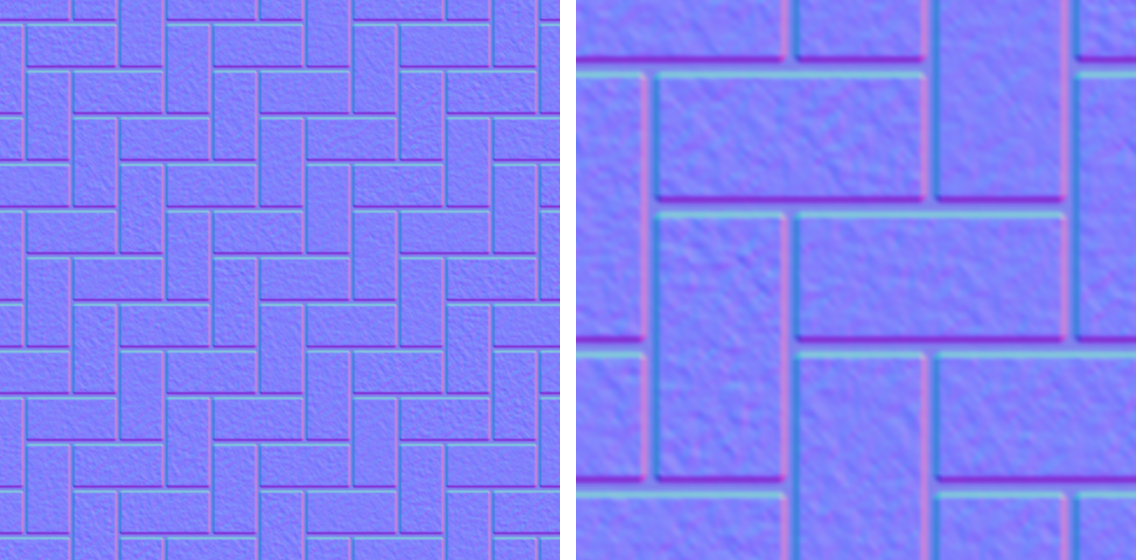
Left: the whole. Right: its middle third, enlarged.
Write a Shadertoy shader that draws this texture map.

```glsl
// Tangent-space normal map of herringbone paving, twelve cells across and down.
// Each cell finds its two-cell brick, tilts the normal outward along the
// brick's rounded rim, and adds the fine slopes of a rough stone surface.

float hash(vec2 p) {
    vec3 q = fract(p.xyx * vec3(0.1031, 0.1030, 0.0973));
    q += dot(q, q.yzx + 33.33);
    return fract((q.x + q.y) * q.z);
}

float valueNoise(vec2 p) {
    vec2 i = floor(p), f = fract(p);
    f = f * f * (3.0 - 2.0 * f);
    return mix(mix(hash(i), hash(i + vec2(1, 0)), f.x),
               mix(hash(i + vec2(0, 1)), hash(i + vec2(1, 1)), f.x), f.y);
}

// Plaster-like relief: two rotated octaves of noise
float stoneHeight(vec2 p) {
    vec2 r = mat2(0.8, 0.6, -0.6, 0.8) * p;
    return valueNoise(r * 11.0 + 70.0) + 0.45 * valueNoise(p * 20.0 + 30.0);
}

vec2 stoneSlope(vec2 p) {
    vec2 e = vec2(0.022, 0.0);
    return vec2(stoneHeight(p + e.xy) - stoneHeight(p - e.xy),
                stoneHeight(p + e.yx) - stoneHeight(p - e.yx));
}

// Centre (xy) and half size (zw) of the herringbone brick covering p
vec4 herringbone(vec2 p) {
    vec2 cell = floor(p);
    float part = mod(cell.x - cell.y, 4.0);
    if (part < 1.5)
        return vec4(cell + vec2(part < 0.5 ? 1.0 : 0.0, 0.5), 1.0, 0.5);
    return vec4(cell + vec2(0.5, part < 2.5 ? 0.0 : 1.0), 0.5, 1.0);
}

void mainImage(out vec4 fragColor, in vec2 fragCoord) {
    // Cell units, y pointing down
    vec2 uv = fragCoord / iResolution.xy;
    vec2 p = vec2(uv.x, 1.0 - uv.y) * 12.0 - vec2(0.53, 0.48);
    float pixel = 12.0 / iResolution.y;

    vec4 brick = herringbone(p);
    vec2 local = p - brick.xy;

    // Signed distance to the rim; joints are wider between rows than columns
    vec2 corner = abs(local) - brick.zw + vec2(0.044, 0.054) + 0.05;
    float rim = 0.05 - length(max(corner, 0.0)) - min(max(corner.x, corner.y), 0.0);

    // Bevel faces outward, turning smoothly around the corners
    float sideways = smoothstep(-pixel, pixel, corner.x - corner.y);
    vec2 straight = vec2(sideways, 1.0 - sideways);
    vec2 rounded = normalize(max(corner, 0.0) + 0.0001);
    vec2 outward = sign(local) * (min(corner.x, corner.y) > 0.0 ? rounded : straight);
    float bevel = exp(-rim * rim / 0.00085);

    // Lower rims are the steepest
    float steepness = mix(0.58, 0.74, smoothstep(0.2, 0.9, outward.y));

    // Roughness differs a little from brick to brick and fades in the joints
    float roughness = mix(0.19, 0.29, hash(brick.xy * 2.0 + 50.0));
    float face = smoothstep(-0.01, 0.06, rim);
    vec2 slope = outward * bevel * steepness
               - stoneSlope(p) * roughness * mix(0.2, 1.0, face);

    // Flip y so that green means facing up
    vec3 normal = normalize(vec3(slope.x, -slope.y, 1.0));
    vec3 color = 0.5 + 0.5 * normal;
    color.b -= mix(0.07, 0.01, face);
    color.rg += vec2(0.006, 0.002 + 0.01 * (1.0 - face));
    fragColor = vec4(color, 1.0);
}
```
